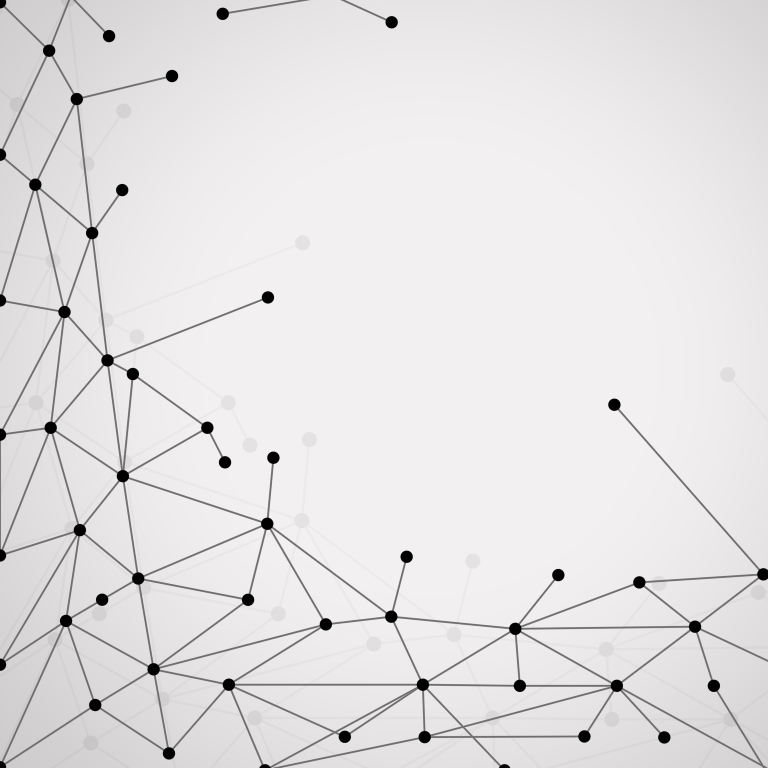
Give the GLSL for this background, as a three.js fragment shader.

```glsl
// Black node-and-link mesh along the left and bottom, over a pale vignette and a faint enlarged echo.
varying vec2 vUv;

const vec3 CENTER_COLOR = vec3(0.949, 0.941, 0.945);
const vec3 CORNER_COLOR = vec3(0.79, 0.78, 0.78);
const vec2 GLOW_CENTER = vec2(0.56, 0.52);
const vec3 LINK_COLOR = vec3(0.43);
const vec3 NODE_COLOR = vec3(0.005);
const float LINK_HALF_WIDTH = 0.0012;
const float NODE_RADIUS = 0.008;
const float EDGE_SOFTNESS = 0.0009;
const float ECHO_SCALE = 1.227;
const vec2 ECHO_SHIFT = vec2(0.034, -0.053);
const float ECHO_LINK = 0.025;
const float ECHO_NODE = 0.055;
const float PI = 3.14159;

// Sample point and nearest distances, shared by the mesh builders.
vec2 point;
float linkDist;
float nodeDist;

void node(vec2 c) {
  nodeDist = min(nodeDist, length(point - c));
}

void link(vec2 a, vec2 b) {
  vec2 ab = b - a;
  float t = clamp(dot(point - a, ab) / dot(ab, ab), 0.0, 1.0);
  linkDist = min(linkDist, length(point - a - ab * t));
}

// A link that ends in its own node.
void spoke(vec2 a, vec2 tip) {
  link(a, tip);
  node(tip);
}

// Left band: three descending rails, 0 on the canvas edge to 2 innermost.
vec2 leftNode(float rail, float i) {
  float zigzag = 0.014 * cos(PI * i) * rail * (2.0 - rail);
  float drop = (0.166 - 0.024 * min(rail, 1.0)) * i + 0.065 * sin(PI * i / 6.0);
  return vec2((0.05 + 0.01 * i) * rail + zigzag, 0.997 - 0.063 * rail - drop);
}

// Bottom band: three rows running to the right.
vec2 upperNode(float j) {
  return vec2(0.348 + 0.1615 * j, 0.318 - 0.0385 * j - 0.0885 * sin(1.2 * j));
}
vec2 middleNode(float j) {
  return vec2(0.298 + 0.1263 * j, 0.107 + 0.08 * exp(-4.0 * (j - 1.0) * (j - 1.0)));
}
vec2 lowerNode(float j) {
  return vec2(0.345 + 0.104 * j, 0.026 - 0.029 * cos(2.1 * j));
}

void leftBand() {
  for (int n = 0; n < 7; n++) {
    float i = float(n);
    vec2 outer = leftNode(0.0, i), mid = leftNode(1.0, i), inner = leftNode(2.0, i);
    node(outer); node(mid); node(inner);
    link(outer, mid);
    link(mid, inner);
    if (n < 6) {
      vec2 nextMid = leftNode(1.0, i + 1.0);
      link(mid, leftNode(0.0, i + 1.0));
      link(inner, nextMid);
      link(inner, leftNode(2.0, i + 1.0));
      if (n > 0) link(mid, nextMid);
    }
    if (n < 3) spoke(inner, inner + vec2(0.124 - 0.098 * sin(2.0 * PI * i / 3.0), 0.03 + 0.026 * i));
  }
  link(leftNode(0.0, 3.0), leftNode(0.0, 4.0));
  node(mix(leftNode(2.0, 4.0), leftNode(1.0, 5.0), 0.5));

  // Bent branch beside the inner rail.
  vec2 elbow = vec2(0.173, 0.513), bend = vec2(0.270, 0.443);
  spoke(leftNode(2.0, 2.0), elbow);
  spoke(elbow, bend);
  spoke(bend, vec2(0.293, 0.398));
  link(leftNode(2.0, 3.0), elbow);
  link(leftNode(2.0, 3.0), bend);
}

void bottomBand() {
  for (int n = 0; n < 6; n++) {
    float j = float(n);
    vec2 upper = upperNode(j), middle = middleNode(j), lower = lowerNode(j);
    node(middle); node(lower);
    if (n < 5) node(upper);
    if (n < 4) link(upper, upperNode(j + 1.0));
    if (n < 3) {
      link(upper, middleNode(j + 1.0));
      spoke(upper, upper + vec2(0.008 + 0.012 * j * j, 0.086 - 0.008 * j));
    }
    if (n == 1 || n == 2) link(upper, middle);
    if (n == 0 || n == 2 || n == 3) link(middle, middleNode(j + 1.0));
    if (n == 0 || n == 2 || n == 4) {
      link(middle, lower);
      link(middle, lowerNode(j + 1.0));
      if (n < 4) {
        link(lower, lowerNode(j + 2.0));
        link(lower, middleNode(j + 2.0));
      }
    }
  }
  link(middleNode(0.0), middleNode(2.0));
  link(lowerNode(1.0), middleNode(2.0));

  // Right-hand hub, its exits and the long diagonal.
  vec2 hub = vec2(0.905, 0.184);
  for (int n = 2; n < 5; n++) link(upperNode(float(n)), hub);
  spoke(middleNode(4.0), hub);
  link(hub, middleNode(5.0));
  link(hub, vec2(1.02, 0.130));
  link(upperNode(2.0), middleNode(4.0));
  link(middleNode(4.0), vec2(0.998, 0.0));
  link(middleNode(5.0), vec2(0.995, 0.0));
  spoke(upperNode(4.0), vec2(0.800, 0.473));
}

// Links between the two bands, and the stray branches at the top.
void bridges() {
  vec2 corner = vec2(0.323, 0.219);
  spoke(upperNode(0.0), corner);
  for (int n = 3; n < 7; n++) {
    vec2 inner = leftNode(2.0, float(n));
    if (n < 5) link(inner, upperNode(0.0));
    else link(inner, middleNode(0.0));
    if (n == 4 || n == 5) link(inner, corner);
  }
  link(leftNode(2.0, 5.0), middleNode(1.0));
  vec2 peak = vec2(0.433, 1.006), cornerPeak = vec2(0.092, 1.005);
  spoke(peak, vec2(0.290, 0.982));
  spoke(peak, vec2(0.510, 0.971));
  spoke(cornerPeak, vec2(0.142, 0.953));
  link(cornerPeak, leftNode(1.0, 0.0));
}

// Coverage of links (x) and nodes (y) at p; scale keeps the edges even.
vec2 meshCoverage(vec2 p, float scale) {
  point = p;
  linkDist = 10.0;
  nodeDist = 10.0;
  leftBand();
  bottomBand();
  bridges();
  vec2 d = vec2(linkDist - LINK_HALF_WIDTH, nodeDist - NODE_RADIUS) * scale;
  return 1.0 - smoothstep(-EDGE_SOFTNESS, EDGE_SOFTNESS, d);
}

void main() {
  float vignette = smoothstep(0.26, 0.88, length(vUv - GLOW_CENTER));
  vec3 color = mix(CENTER_COLOR, CORNER_COLOR, vignette);

  vec2 echo = meshCoverage((vUv + ECHO_SHIFT * vec2(1.0, -1.0) - vec2(0.0, 0.106)) / ECHO_SCALE
    + vec2(0.0, 0.0986), ECHO_SCALE);
  color -= max(echo.x * ECHO_LINK, echo.y * ECHO_NODE);

  vec2 mesh = meshCoverage(vUv, 1.0);
  color = mix(color, LINK_COLOR, mesh.x);
  color = mix(color, NODE_COLOR, mesh.y);
  gl_FragColor = vec4(color, 1.0);
}
```
